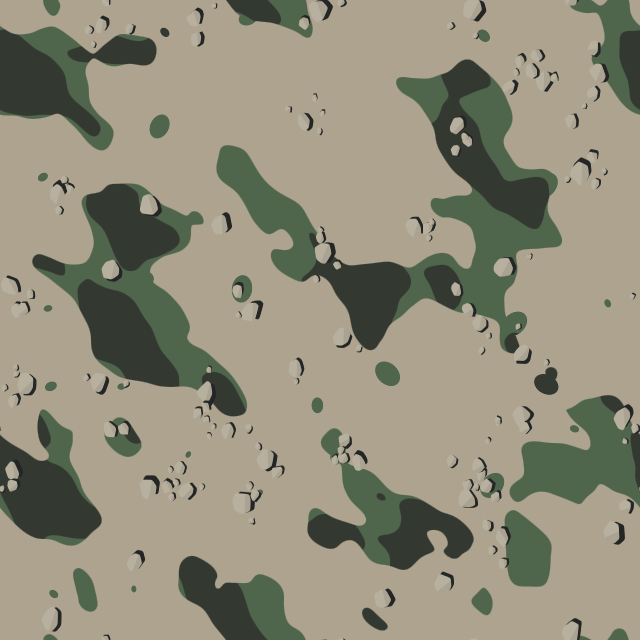
This pattern is drawn by a Shadertoy shader. Its source:

```glsl
#define SAND vec3(0.68, 0.64, 0.56)
#define GREEN vec3(0.31, 0.40, 0.30)
#define DARK vec3(0.20, 0.22, 0.19)
#define SHADOW vec3(0.14, 0.15, 0.15)
#define STONE_LIT vec3(0.72, 0.69, 0.62)
#define STONE_DIM vec3(0.67, 0.64, 0.57)
#define PATCH_LEVEL 0.195
#define DARK_LEVEL 0.19
#define CLUSTER_CELLS 8.0
#define CLUSTER_SHARE 0.85
#define STONE_RADIUS 0.0145
#define TAU 6.28319

vec4 hash4(vec2 p) {
    vec4 q = fract(p.xyxy * vec4(0.1031, 0.1030, 0.0973, 0.1099));
    q += dot(q, q.wzxy + 33.33);
    return fract((q.xxyz + q.yzzw) * q.zywx);
}

vec2 direction(float angle) {
    return vec2(cos(angle), sin(angle));
}

// Gradient at a corner of the skewed lattice; the index repeats once per tile.
float cornerSlope(vec2 corner, vec2 offset, vec2 skew, float seed) {
    float index = mod(skew.x * corner.x - skew.y * corner.y,
                      skew.x * skew.x - skew.y * skew.y);
    float angle = TAU * hash4(vec2(index + 3.0, seed)).x;
    return dot(direction(angle), offset);
}

// Tiling gradient noise, stretched along the falling diagonal.
float skewNoise(vec2 uv, vec2 skew, float seed) {
    vec2 q = skew.x * uv + skew.y * uv.yx;
    vec2 c = floor(q), f = q - c;
    vec2 s = f * f * f * (f * (f * 6.0 - 15.0) + 10.0);
    vec2 e = vec2(1, 0);
    return mix(mix(cornerSlope(c, f, skew, seed),
                   cornerSlope(c + e.xy, f - e.xy, skew, seed), s.x),
               mix(cornerSlope(c + e.yx, f - e.yx, skew, seed),
                   cornerSlope(c + e.xx, f - e.xx, skew, seed), s.x), s.y);
}

float patchField(vec2 uv, float seed) {
    return skewNoise(uv, vec2(5, 1), seed)
         + 0.70 * skewNoise(uv, vec2(11, 2), seed + 11.0)
         + 0.17 * skewNoise(uv, vec2(21, 4), seed + 23.0);
}

float fieldCover(float field) {
    return clamp(0.5 + field / max(fwidth(field), 1e-5), 0.0, 1.0);
}

float edgeCover(float dist, float pixel) {
    return clamp(0.5 - dist / pixel, 0.0, 1.0);
}

// Small stray ovals, at most one per cell.
float spotCover(vec2 uv, float pixel) {
    const float cells = 6.0;
    float cover = 0.0;
    for (int i = 0; i < 9; i++) {
        vec2 cell = floor(uv * cells) + vec2(i % 3, i / 3) - 1.0;
        vec4 h = hash4(mod(cell, cells) + 83.0);
        vec2 p = uv - (cell + h.xy) / cells;
        vec2 axis = direction(TAU * h.w);
        vec2 q = vec2(dot(p, axis), 1.35 * dot(p, vec2(-axis.y, axis.x)));
        float radius = mix(0.003, 0.024, h.z * h.z);
        if (h.z > 0.3) cover = max(cover, edgeCover(length(q) - radius, pixel));
    }
    return cover;
}

// Chip bounded by seven randomly placed sides, with rounded corners.
float chipDistance(vec2 p, float radius, vec2 seed) {
    float sharpness = 14.0 / radius, sum = 0.0;
    for (int i = 0; i < 7; i++) {
        vec4 h = hash4(seed + float(i) * vec2(7, 13));
        vec2 normal = direction(TAU * (float(i) + 0.6 * h.x) / 7.0);
        sum += exp(sharpness * (dot(p, normal) - radius * (0.78 + 0.35 * h.y)));
    }
    return log(sum) / sharpness;
}

vec3 drawStone(vec3 color, vec2 p, float radius, vec2 seed, float pixel) {
    if (length(p) > 2.5 * radius + 2.0 * pixel) return color;
    vec4 h = hash4(seed + 5.0);
    vec2 axis = direction(0.9 * (h.x - 0.5));
    vec2 q = vec2(dot(p, axis), dot(p, vec2(-axis.y, axis.x))) * vec2(1.15, 0.9);
    vec2 shadowShift = radius * (0.4 + 0.25 * h.y) * direction(mix(-0.4, 0.9, h.z));
    float face = chipDistance(q, radius, seed);
    float shade = chipDistance(q - shadowShift, radius, seed);
    float facet = dot(q, direction(mix(-1.2, 0.6, h.w))) - 0.25 * radius;
    color = mix(color, SHADOW, edgeCover(shade, pixel));
    vec3 stone = mix(STONE_LIT, STONE_DIM, edgeCover(-facet, pixel));
    return mix(color, stone, edgeCover(face, pixel));
}

// Each cell may hold one large stone with up to four small ones around it.
vec3 drawClusters(vec3 color, vec2 uv, float pixel) {
    for (int i = 0; i < 9; i++) {
        vec2 cell = floor(uv * CLUSTER_CELLS) + vec2(i % 3, i / 3) - 1.0;
        vec2 id = mod(cell, CLUSTER_CELLS) + 41.0;
        vec4 h = hash4(id);
        if (h.z > CLUSTER_SHARE) continue;
        vec2 center = uv - (cell + h.xy) / CLUSTER_CELLS;
        for (int n = 0; n <= int(h.w * 5.0); n++) {
            vec2 seed = id + float(n) * vec2(17, 31);
            vec4 k = hash4(seed + 2.0);
            float size = n == 0 ? mix(0.7, 1.1, k.x) : mix(0.3, 0.75, k.x * k.x);
            vec2 place = n == 0 ? vec2(0) : mix(0.02, 0.045, k.y) * direction(TAU * k.z);
            color = drawStone(color, center - place, STONE_RADIUS * size, seed, pixel);
        }
    }
    return color;
}

void mainImage(out vec4 fragColor, in vec2 fragCoord) {
    vec2 uv = fragCoord / iResolution.xy;
    float pixel = 1.0 / min(iResolution.x, iResolution.y);

    // Green patches and spots, with dark areas mostly in the larger patches
    float green = patchField(uv, 7.0) - PATCH_LEVEL;
    float dark = patchField(uv + vec2(0.37, 0.21), 61.0) + 0.8 * green - DARK_LEVEL;
    float cover = max(fieldCover(green), spotCover(uv, pixel));
    vec3 color = mix(SAND, mix(GREEN, DARK, fieldCover(dark)), cover);

    fragColor = vec4(drawClusters(color, uv, pixel), 1.0);
}
```
